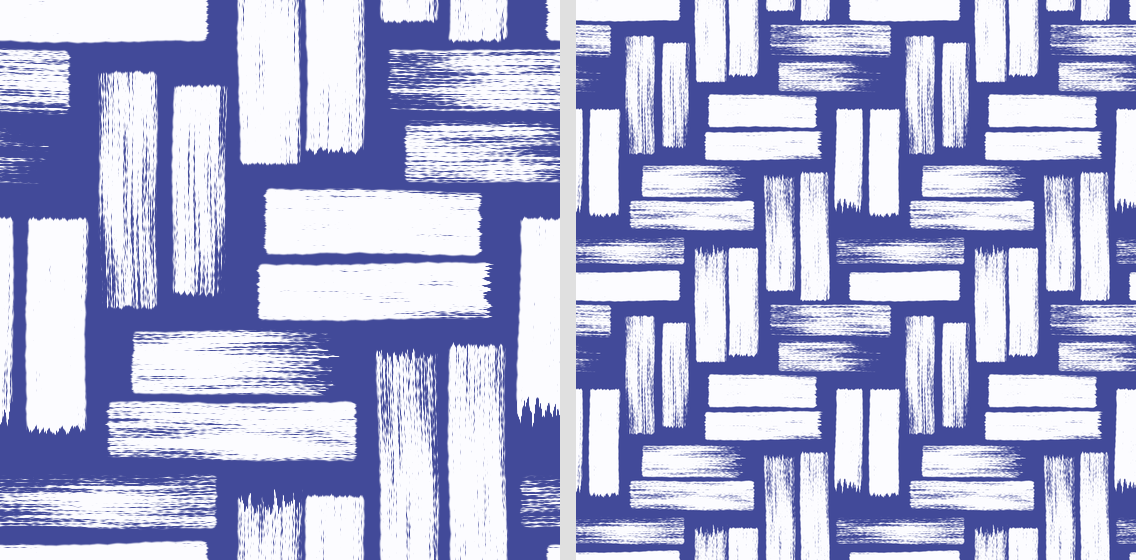
Left: one tile. Right: repeated 2 by 2.
This pattern is drawn by a Shadertoy shader. Its source:

```glsl
vec2 hash2(vec2 p) {
    vec3 q = fract(p.xyx * vec3(0.1031, 0.1030, 0.0973));
    q += dot(q, q.yzx + 33.33);
    return fract((q.xx + q.yz) * q.zy);
}

// Cellular noise: distance to the nearest jittered point.
float cellular(vec2 p) {
    vec2 cell = floor(p), local = p - cell;
    float nearest = 4.0;
    for (int y = -1; y <= 1; y++)
        for (int x = -1; x <= 1; x++) {
            vec2 o = vec2(x, y);
            vec2 d = o + hash2(cell + o) - local;
            nearest = min(nearest, dot(d, d));
        }
    return sqrt(nearest);
}

// Paint coverage of one stroke; p.x runs along it, p.y across it.
float brushStroke(vec2 p, vec2 halfSize, float seed, float dryness, float pixel) {
    vec2 trait = hash2(vec2(seed, 7.0));
    vec2 shift = vec2(seed * 13.0, seed * 29.0);

    // Slight tilt, bend and taper of the hand movement.
    p.y += (trait.x - 0.5) * 0.03 * p.x + 0.0015 * sin(p.x * 17.0 + seed);
    halfSize.y *= 1.0 + (trait.y - 0.5) * 0.4 * p.x;
    vec2 rel = p / halfSize;

    // Outline: frayed bristle ends, nearly straight sides.
    float fray = p.x > 0.0 ? 0.012 + 0.08 * trait.y * trait.y : 0.010;
    float tips = 0.65 * cellular(vec2(seed * 3.7 + step(0.0, p.x) * 9.0, p.y * 110.0))
               + 0.35 * cellular(vec2(seed * 5.3, p.y * 260.0 + p.x * 20.0));
    float rough = 0.003 * cellular(vec2(p.x * 45.0, seed * 4.1 + sign(p.y) * 5.0));
    vec2 margin = halfSize - abs(p) - vec2(fray * tips, rough);
    float inside = 0.008 - length(max(0.008 - margin, 0.0));
    float outline = smoothstep(-1.3 * pixel, 1.3 * pixel, inside);

    // Bristle marks: clumps, long streaks and fine grain.
    float clump = cellular(p * vec2(5.0, 32.0) + shift);
    float streak = cellular(p * vec2(2.8, 230.0) + shift.yx);
    float grain = cellular(p * vec2(70.0, 300.0) + shift);
    float tone = 0.30 * clump + 0.42 * streak + 0.28 * grain;

    // Paint runs out towards the tail and along one side.
    float side = trait.x < 0.5 ? -rel.y : rel.y;
    float dry = 0.35 * dryness
              + mix(0.08, 0.45, trait.y) * dryness * smoothstep(-0.3, 1.0, rel.x)
              + 0.17 * smoothstep(0.45, 1.0, side);
    return outline * smoothstep(-0.11, 0.13, tone - dry);
}

void mainImage(out vec4 fragColor, in vec2 fragCoord) {
    // The offset lets the tile border run through the strokes, clear of their sides and ends.
    vec2 uv = fragCoord / iResolution.xy + 0.085;
    float pixel = 1.0 / min(iResolution.x, iResolution.y);
    float paint = 0.0;

    // Pairs of strokes on a wrapping 4 x 4 herringbone.
    for (int i = 0; i < 16; i++) {
        float n = float(i), diagonal = float(i & 3);
        bool upright = (i & 4) != 0;
        vec2 centre = (diagonal + (upright ? vec2(3.5, 1.0) : vec2(1.0, 0.5))) / 4.0;
        vec2 d = fract(uv - centre + 0.5) - 0.5;
        vec2 p = upright ? d.yx : d;

        vec2 size = hash2(vec2(n, 3.0)), jitter = hash2(vec2(n, 11.0)) - 0.5;
        p -= vec2(0.02, 0.008) * jitter;
        p.y -= (float(i >> 3) - 0.5) / 8.0;
        if (jitter.x * jitter.y < 0.0) p.x = -p.x;

        vec2 halfSize = mix(vec2(0.185, 0.047), vec2(0.236, 0.059), size);
        if (any(greaterThan(abs(p), halfSize + 0.015))) continue;
        float dryness = fract(n * 0.618 + 0.05);
        paint = max(paint, brushStroke(p, halfSize, n + 1.0, dryness, pixel));
    }

    vec3 indigo = vec3(0.26, 0.29, 0.60), white = vec3(0.99, 0.99, 1.0);
    fragColor = vec4(mix(indigo, white, paint), 1.0);
}
```
